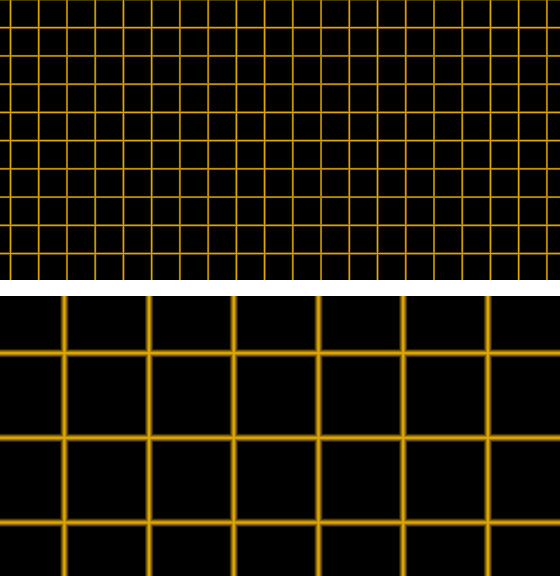
Top: the whole. Bottom: its middle third, enlarged.
This pattern is drawn by a WebGL 1 fragment shader. Its source:

```glsl
precision highp float;

uniform vec2 u_resolution;

// Lengths are fractions of the canvas height.
const float CELL_SIZE = 0.10083;
const vec2 GRID_ORIGIN = vec2(0.0375, 0.0945);
const float LINE_HALF_WIDTH = 0.0030;
const float EDGE_SOFTNESS = 0.00235;

const vec3 BACKGROUND = vec3(0.0);
const vec3 AMBER = vec3(0.87, 0.655, 0.006);

// Distance on each axis to the nearest grid line.
vec2 gridDistance(vec2 point, vec2 origin, float cellSize) {
  vec2 cell = fract((point - origin) / cellSize + 0.5) - 0.5;
  return abs(cell) * cellSize;
}

// Linear edge ramp centred on the line boundary.
float lineCoverage(float dist, float halfWidth, float softness) {
  return clamp(0.5 + 0.5 * (halfWidth - dist) / softness, 0.0, 1.0);
}

void main() {
  vec2 point = gl_FragCoord.xy / u_resolution.y;
  float softness = max(EDGE_SOFTNESS, 0.5 / u_resolution.y);

  // The nearer of the two line families sets the coverage.
  vec2 axisDistance = gridDistance(point, GRID_ORIGIN, CELL_SIZE);
  float nearest = min(axisDistance.x, axisDistance.y);
  float coverage = lineCoverage(nearest, LINE_HALF_WIDTH, softness);

  gl_FragColor = vec4(mix(BACKGROUND, AMBER, coverage), 1.0);
}
```
